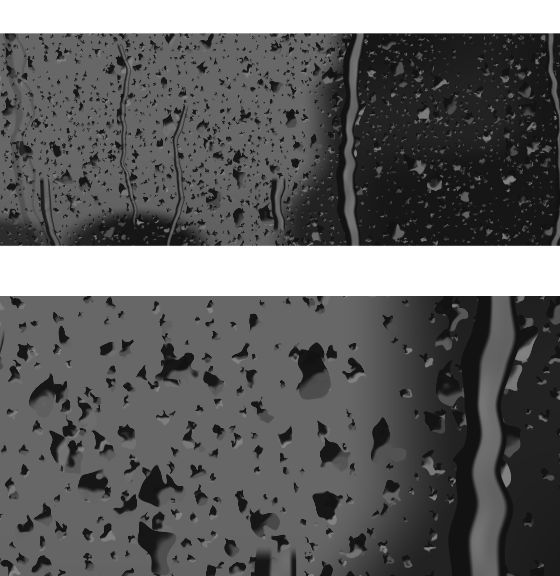
Top, the full canvas; bottom, a detail of the centre.
A Shadertoy shader for this texture:

```glsl
// Rain on a window: a blurred grey sky beside dark shapes, in a white letterbox.
// Jittered grids scatter crisp drops, dark above and bright below as they refract
// the view upside down; noisy vertical bands add the running rivulets.

const float PANE_BOTTOM = 0.122;
const float PANE_TOP = 0.881;
const vec3 PAPER = vec3(1.0);
const float SKY = 0.405;
const float SHADOW = 0.085;
const float DROP_DARK = 0.07;
const float DROP_LIGHT = 0.46;
const int LAYERS = 4;
const float FINEST_CELL = 0.026;
const float CELL_GROWTH = 1.72;
const float DROP_CHANCE = 0.62;

float hash(vec2 p) {
    vec3 q = fract(vec3(p.xyx) * 0.1031);
    q += dot(q, q.yzx + 33.33);
    return fract((q.x + q.y) * q.z);
}

float noise(vec2 p) {
    vec2 i = floor(p), f = fract(p);
    f = f * f * (3.0 - 2.0 * f);
    return mix(mix(hash(i), hash(i + vec2(1, 0)), f.x),
               mix(hash(i + vec2(0, 1)), hash(i + vec2(1, 1)), f.x), f.y);
}

mat2 rotation(float a) {
    return mat2(cos(a), sin(a), -sin(a), cos(a));
}

// Soft elliptical dark mass
float mound(vec2 p, vec2 centre, vec2 size) {
    return 1.0 - smoothstep(0.75, 1.2, length((p - centre) / size));
}

// Out-of-focus view behind the glass
float backdrop(vec2 p) {
    float edge = mix(1.01, 1.14, smoothstep(0.2, 0.45, p.y))
               + 0.07 * smoothstep(0.66, 0.8, p.y);
    float dark = smoothstep(-0.07, 0.08, p.x - edge);
    dark = max(dark, mound(p, vec2(0.48, 0.1), vec2(0.26, 0.14)));
    dark = max(dark, 0.7 * mound(p, vec2(0.0, 0.08), vec2(0.23, 0.14)));
    float sky = SKY - 0.03 * smoothstep(0.5, 0.12, p.y);
    float shade = SHADOW + 0.05 * smoothstep(0.5, 0.9, noise(p * 3.5 + 4.0));
    return mix(sky, shade, dark);
}

// One layer of irregular drops on a jittered grid
float drops(float tone, vec2 p, float cell, float seed, float aa) {
    vec2 id = floor(p / cell);
    for (int j = -1; j <= 1; j++)
    for (int i = -1; i <= 1; i++) {
        vec2 c = id + vec2(i, j);
        vec2 key = c + seed * 37.0;
        vec2 centre = (c + 0.15 + 0.7 * vec2(hash(key), hash(key + 71.3))) * cell;
        float cluster = 0.55 + 0.9 * noise(centre * vec2(11.0, 4.0));
        if (hash(key + 19.7) > DROP_CHANCE * cluster) continue;

        float size = cell * mix(0.13, 0.27, hash(key + 43.1));
        vec2 q = rotation((hash(key + 7.9) - 0.6) * 1.5) * (p - centre) / size;
        q += 1.1 * (vec2(noise(q * 1.3 + key * 3.1), noise(q * 1.3 + key * 5.7)) - 0.5);
        float taper = mix(0.85, 0.4, smoothstep(-0.8, 1.1, q.y));
        float shape = length(q / vec2(taper, 1.15)) - 1.0;
        float soft = aa / (size * 0.8);
        float cover = 1.0 - smoothstep(-soft, soft, shape);

        // Bright crescent along the lower side
        float slope = q.y - 0.35 * q.x + 0.5 * (noise(q * 2.0 + key) - 0.5);
        float glint = 1.0 - smoothstep(-0.5 - soft, -0.1 + soft, slope);
        float light = DROP_LIGHT * mix(0.6, 1.15, hash(key + 3.3));
        tone = mix(tone, mix(DROP_DARK, light, glint), cover * 0.95);
    }
    return tone;
}

// Running water: a wandering band with a bright core and dark rims
float rivulet(float tone, vec2 p, float x, float lean, float width,
              vec2 span, float strength, float aa) {
    float seed = x * 57.0;
    float bend = noise(vec2(p.y * 8.0, seed)) - 0.5
               + 0.35 * (noise(vec2(p.y * 24.0, seed + 9.0)) - 0.5);
    float centre = x + lean * (p.y - 0.5) + bend * 0.05;
    float w = width * mix(0.6, 1.3, noise(vec2(p.y * 15.0, seed + 5.0)));
    float d = (p.x - centre) / w;
    float soft = aa / w;
    float cover = 1.0 - smoothstep(1.0 - soft, 1.0 + soft, abs(d));
    cover *= smoothstep(span.x - 0.01, span.x + 0.01, p.y)
           * (1.0 - smoothstep(span.y - 0.01, span.y + 0.01, p.y));
    float core = 1.0 - smoothstep(0.42 - soft, 0.58 + soft, abs(d - 0.25));
    float streak = mix(0.8, 1.0, noise(vec2(d * 2.0, p.y * 18.0 + seed)));
    return mix(tone, mix(DROP_DARK, DROP_LIGHT * streak, core), cover * strength);
}

void mainImage(out vec4 fragColor, in vec2 fragCoord) {
    vec2 p = fragCoord / iResolution.y;
    float aa = 0.8 / iResolution.y;
    float tone = backdrop(p);

    // Scattered drops, fine to coarse
    float cell = FINEST_CELL;
    for (int k = 0; k < LAYERS; k++) {
        tone = drops(tone, p, cell, float(k) + 1.0, aa);
        cell *= CELL_GROWTH;
    }

    // Faint trails on the left, strong runs on the right
    tone = rivulet(tone, p, 0.09, -0.12, 0.032, vec2(0.0, 1.0), 0.2, aa);
    tone = rivulet(tone, p, 0.13, -0.14, 0.016, vec2(0.0, 0.36), 0.85, aa);
    tone = rivulet(tone, p, 0.46, -0.07, 0.008, vec2(0.2, 0.84), 0.75, aa);
    tone = rivulet(tone, p, 0.63, 0.05, 0.009, vec2(0.0, 0.62), 0.85, aa);
    tone = rivulet(tone, p, 0.99, 0.0, 0.02, vec2(0.18, 0.36), 0.95, aa);
    tone = rivulet(tone, p, 1.25, 0.04, 0.028, vec2(0.0, 1.0), 1.0, aa);
    tone = rivulet(tone, p, 1.98, -0.06, 0.018, vec2(0.0, 1.0), 0.9, aa);

    // White bars above and below the pane
    float pane = smoothstep(PANE_BOTTOM - aa, PANE_BOTTOM + aa, p.y)
               * (1.0 - smoothstep(PANE_TOP - aa, PANE_TOP + aa, p.y));
    fragColor = vec4(mix(PAPER, vec3(tone), pane), 1.0);
}
```
